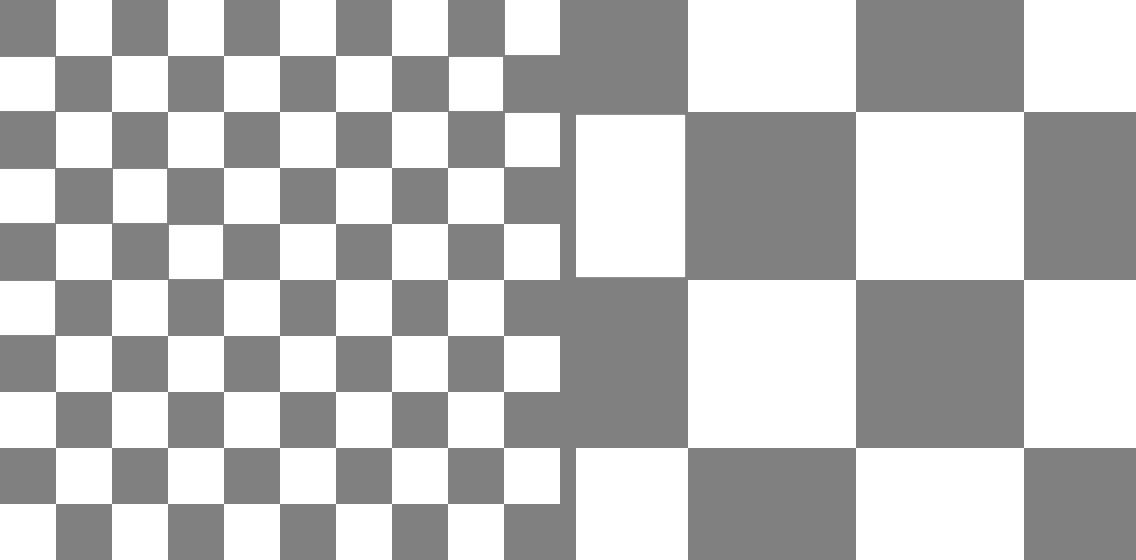
Left: the whole. Right: its middle third, enlarged.
A WebGL 1 fragment shader for this pattern:

```glsl
precision highp float;
// Grey and white checkerboard, ten by ten, with a few slightly shrunken white squares.

#define CELLS 10.0
#define INSET 0.017
#define GREY vec3(0.5)
#define WHITE vec3(1.0)

uniform vec2 u_resolution;

// 1.0 for the white squares in the uneven patch, which wraps across the sides
float isShrunken(vec2 cell) {
  float column = mod(cell.x + 2.0, CELLS);
  float depth = CELLS - 1.0 - abs(column - 1.0) - cell.y;
  float reach = column < 2.5 ? 2.0 * column : 0.0;
  bool inPatch = column < 5.5 && abs(column - 3.0) > 0.5;
  return inPatch && depth > -0.5 && depth < reach + 0.5 ? 1.0 : 0.0;
}

// Share of a pixel that lies inside a box
float boxCoverage(vec2 p, vec2 pixel, vec2 low, vec2 high) {
  vec2 overlap = min(p + 0.5 * pixel, high) - max(p - 0.5 * pixel, low);
  vec2 share = clamp(overlap / pixel, 0.0, 1.0);
  return share.x * share.y;
}

// Coverage by one cell's white square; the insets stay open at the canvas border
float whiteSquare(vec2 p, vec2 pixel, vec2 cell) {
  float isWhite = 1.0 - mod(cell.x + cell.y, 2.0);
  float inset = INSET * isShrunken(mod(cell, CELLS));
  vec2 low = cell + inset * step(0.5, cell);
  vec2 high = cell + 1.0 - inset * step(cell, vec2(CELLS - 1.5));
  return isWhite * boxCoverage(p, pixel, low, high);
}

void main() {
  vec2 pixel = CELLS / u_resolution;
  vec2 p = gl_FragCoord.xy * pixel;
  vec2 home = floor(p);

  // Neighbours are included so that every edge is smoothed from both sides
  float white = 0.0;
  for (int y = -1; y <= 1; y++) {
    for (int x = -1; x <= 1; x++) {
      white += whiteSquare(p, pixel, home + vec2(float(x), float(y)));
    }
  }
  gl_FragColor = vec4(mix(GREY, WHITE, min(white, 1.0)), 1.0);
}
```
